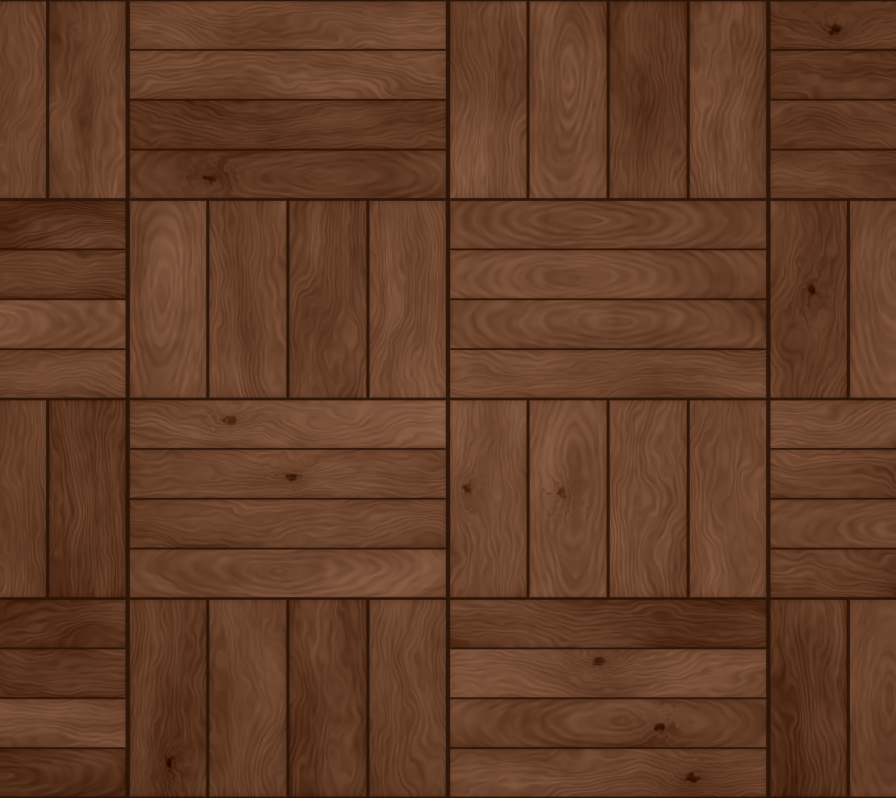
Write a Shadertoy shader that draws this texture.

```glsl
// Basket-weave parquet: tiles of four planks, alternately upright and lying.
// Each plank gets its own tone, warped grain, and sometimes rings or a knot;
// dark seams and a soft vignette finish the floor.

float hash(vec2 p) {
    return fract(sin(dot(p, vec2(127.1, 311.7))) * 43758.5453);
}

float noise(vec2 p) {
    vec2 i = floor(p), f = fract(p);
    f = f * f * (3.0 - 2.0 * f);
    return mix(mix(hash(i), hash(i + vec2(1, 0)), f.x),
               mix(hash(i + vec2(0, 1)), hash(i + vec2(1, 1)), f.x), f.y);
}

float fbm(vec2 p) {
    float sum = 0.0, amp = 0.5;
    for (int i = 0; i < 4; i++) {
        sum += amp * noise(p);
        p = p * 2.03 + 17.3;
        amp *= 0.5;
    }
    return sum;
}

// Brightness of one plank; q.x runs along the grain, q.y across, from its centre
float woodTone(vec2 q, vec2 size, vec2 id) {
    vec2 seed = 50.0 * vec2(hash(id + 3.1), hash(id + 7.7));
    float tone = 0.57 + 0.34 * (hash(id + 1.3) - 0.5);

    // Slow drift of the grain, closed into ovals on some planks
    float drift = fbm(q * vec2(7.0, 13.0) + seed);
    float straight = q.y + 0.09 * drift + 0.12 * q.x * (hash(id + 5.9) - 0.5);
    vec2 ringPos = q - size * vec2(0.3, 0.15) * (vec2(hash(id + 8.2), hash(id + 9.4)) - 0.5);
    float rings = length(ringPos * vec2(0.28, 1.0)) + 0.025 * drift;
    float field = hash(id + 2.6) < 0.25 ? rings : straight;

    // Knot that bends the grain around itself
    vec2 knotPos = q - size * vec2(0.7, 0.6) * (vec2(hash(id + 4.5), hash(id + 6.8)) - 0.5);
    float hasKnot = step(0.68, hash(id + 11.2));
    float knotDist = length(knotPos * vec2(0.65, 1.0)) + 0.006 * (noise(q * 220.0 + seed) - 0.5);
    field += hasKnot * 0.022 * exp(-knotDist * knotDist * 2200.0);

    // Growth lines, pores and cloudy stain
    float lines = sin(field * 850.0 + 4.0 * noise(q * vec2(25.0, 60.0) + seed));
    float strength = 0.25 + 0.75 * noise(q * vec2(12.0, 30.0) + seed + 9.0);
    float pores = noise(vec2(q.x * 75.0, field * 480.0) + seed);
    float streaks = noise(vec2(q.x * 5.0, field * 75.0) + seed);
    float stain = fbm(q * vec2(9.0, 22.0) + seed + 31.0);
    tone += 0.075 * lines * strength + 0.16 * (pores - 0.5);
    tone += 0.17 * (streaks - 0.5) + 0.42 * (stain - 0.47);

    float halo = exp(-knotDist * 75.0);
    float core = 1.0 - smoothstep(0.002, 0.007, knotDist);
    return tone - hasKnot * (0.25 * halo + 0.35 * core);
}

// Coverage of a seam of the given half width
float seam(float dist, float halfWidth, float px) {
    return 1.0 - smoothstep(halfWidth - px, halfWidth + px, dist);
}

void mainImage(out vec4 fragColor, in vec2 fragCoord) {
    vec2 uv = fragCoord / iResolution.xy;
    float px = 0.75 / iResolution.y;

    // Tile grid, with a column seam on the centre line
    vec2 grid = vec2((uv.x - 0.5) / 0.3575, uv.y * 4.0);
    vec2 tile = floor(grid), local = fract(grid);
    vec2 tileSize = vec2(0.3575 * iResolution.x / iResolution.y, 0.25);
    bool upright = mod(tile.x + tile.y, 2.0) > 0.5;

    // Turn to plank axes: x along, y across
    vec2 along = upright ? local.yx : local;
    vec2 size = (upright ? tileSize.yx : tileSize) * vec2(1.0, 0.25);
    float row = floor(along.y * 4.0);
    vec2 cell = vec2(along.x, fract(along.y * 4.0));
    vec2 id = tile * vec2(5.0, 9.0) + vec2(row, row * 2.3);
    float tone = woodTone((cell - 0.5) * size, size, id);

    // Light pools in the middle of the floor
    tone += 0.55 * (0.37 - length(uv - 0.5));

    // Shade beside the seams
    vec2 tileEdge = (0.5 - abs(local - 0.5)) * tileSize;
    float plankEdge = (0.5 - abs(cell.y - 0.5)) * size.y;
    float nearest = min(plankEdge, min(tileEdge.x, tileEdge.y));
    tone -= 0.22 * exp(-nearest / 0.0035);

    vec3 wood = mix(vec3(0.22, 0.09, 0.02), vec3(0.55, 0.38, 0.28), clamp(tone, -0.2, 1.15));

    // Seams: widest between columns, thinnest between lying planks
    float gap = seam(plankEdge, upright ? 0.0019 : 0.0011, px);
    gap = max(gap, seam(tileEdge.x, 0.0027, px));
    gap = max(gap, seam(tileEdge.y, 0.0017, px));
    vec3 color = mix(wood, vec3(0.16, 0.07, 0.02), 0.9 * gap);

    fragColor = vec4(color, 1.0);
}
```
